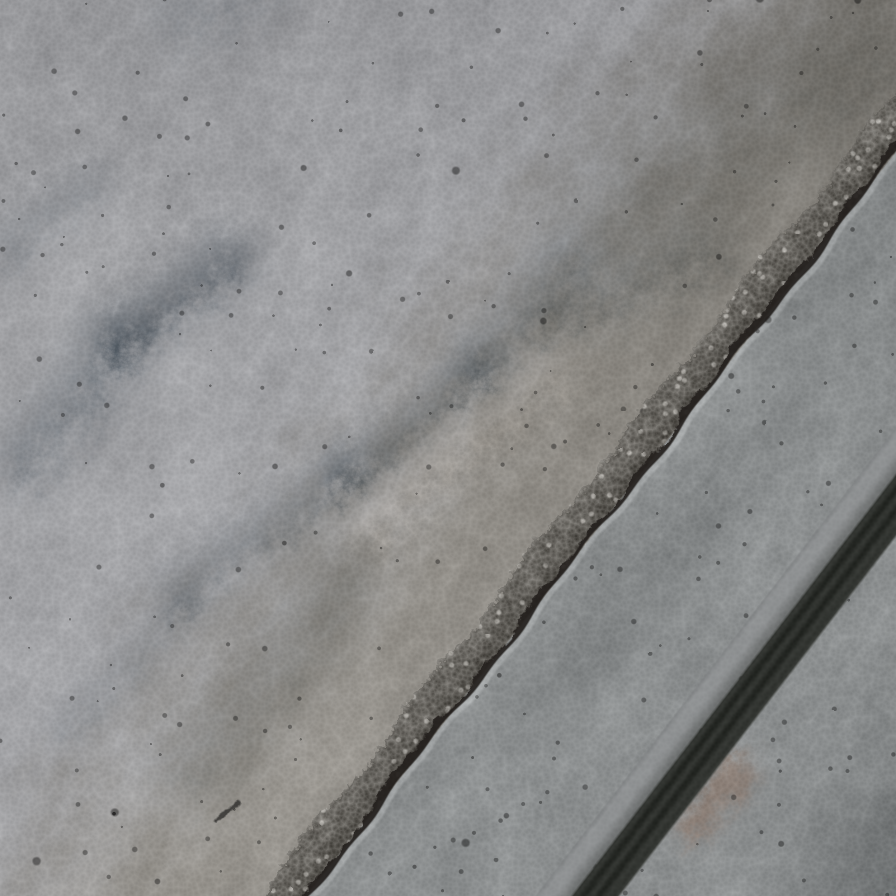
This texture is drawn by a Shadertoy shader. Its source:

```glsl
const vec2 SEAM_ORIGIN = vec2(0.345, 0.004);
const vec2 SEAM_DIR = vec2(0.6209, 0.7839);
const vec2 GROOVE_ORIGIN = vec2(0.638, 0.0);
const vec2 GROOVE_DIR = vec2(0.6097, 0.7926);
const float MORTAR_WIDTH = 0.041;
const float BEVEL_WIDTH = 0.032;
const float GROOVE_WIDTH = 0.042;
const float GRAIN = 0.055;
const float MOTTLE = 0.09;

const vec3 PALE = vec3(0.635, 0.638, 0.650);
const vec3 WARM = vec3(0.555, 0.542, 0.518);
const vec3 SLAB = vec3(0.550, 0.562, 0.565);
const vec3 MORTAR = vec3(0.400, 0.390, 0.370);
const vec3 CRACK = vec3(0.130, 0.115, 0.105);
const vec3 GROOVE = vec3(0.165, 0.175, 0.160);
const vec3 STAIN_TINT = vec3(0.93, 1.0, 1.10);
const vec3 RUST = vec3(0.54, 0.46, 0.41);

vec2 hash2(vec2 c) {
    vec3 q = fract(c.xyx * vec3(0.1031, 0.1030, 0.0973));
    q += dot(q, q.yzx + 33.33);
    return fract((q.xx + q.yz) * q.zy);
}

// Cellular noise: nearest distance and the id of that cell
vec2 cells(vec2 p) {
    vec2 base = floor(p), f = fract(p);
    vec2 best = vec2(9.0, 0.0);
    for (int j = -1; j <= 1; j++)
    for (int i = -1; i <= 1; i++) {
        vec2 o = vec2(i, j);
        vec2 h = hash2(base + o + 71.0);
        float d = length(o + h - f);
        if (d < best.x) best = vec2(d, fract(h.x * 7.3 + h.y * 3.1));
    }
    return best;
}

// Layered cellular noise, centred near zero
float layered(vec2 p) {
    float sum = 0.0, amp = 0.6;
    for (int i = 0; i < 4; i++) {
        sum += amp * (cells(p).x - 0.43);
        p = mat2(0.8, 0.6, -0.6, 0.8) * p * 2.1 + 5.7;
        amp *= 0.62;
    }
    return sum;
}

float segment(vec2 p, vec2 a, vec2 b) {
    vec2 ab = b - a;
    return length(p - a - ab * clamp(dot(p - a, ab) / dot(ab, ab), 0.0, 1.0));
}

float smear(vec2 p, vec2 a, vec2 b, float width) {
    float d = segment(p, a, b) / width;
    return exp(-d * d);
}

float band(float x, float lo, float hi, float soft) {
    return smoothstep(lo - soft, lo + soft, x) * (1.0 - smoothstep(hi - soft, hi + soft, x));
}

// Small dark pits in a random share of the cells
float pits(vec2 p, float scale, float radius, float share) {
    vec2 c = cells(p * scale);
    float r = radius * (0.5 + c.y / share);
    return (1.0 - smoothstep(r * 0.5, r, c.x)) * step(c.y, share);
}

float stains(vec2 p) {
    float s = 0.10 * smear(p, vec2(0.03, 0.49), vec2(0.13, 0.61), 0.040);
    s += 0.13 * smear(p, vec2(0.14, 0.63), vec2(0.25, 0.71), 0.034);
    s += 0.08 * smear(p, vec2(0.20, 0.34), vec2(0.39, 0.475), 0.030);
    s += 0.09 * smear(p, vec2(0.39, 0.475), vec2(0.54, 0.59), 0.028);
    s += 0.08 * smear(p, vec2(0.54, 0.60), vec2(0.64, 0.71), 0.040);
    s += 0.07 * smear(p, vec2(0.64, 0.64), vec2(0.78, 0.72), 0.038);
    s += 0.05 * smear(p, vec2(0.70, 0.78), vec2(0.98, 0.95), 0.090);
    s += 0.06 * smear(p, vec2(0.00, 0.72), vec2(0.10, 0.79), 0.030);
    s += 0.06 * smear(p, vec2(0.21, 0.98), vec2(0.28, 1.02), 0.040);
    s += 0.05 * smear(p, vec2(0.22, 0.15), vec2(0.38, 0.34), 0.050);
    s += 0.05 * smear(p, vec2(0.08, 0.19), vec2(0.20, 0.32), 0.025);
    return s - 0.04 * smear(p, vec2(0.42, 0.42), vec2(0.64, 0.62), 0.035);
}

void mainImage(out vec4 fragColor, in vec2 fragCoord) {
    vec2 p = fragCoord / iResolution.xy;
    float aa = 1.0 / iResolution.y;
    vec2 q = p - SEAM_ORIGIN;
    float along = dot(q, SEAM_DIR);
    float seam = dot(q, vec2(-SEAM_DIR.y, SEAM_DIR.x));
    float groove = dot(p - GROOVE_ORIGIN, vec2(-GROOVE_DIR.y, GROOVE_DIR.x));
    float cloud = layered(vec2(along * 7.0, seam * 13.0));
    float rough = layered(p * 46.0);
    float grain = cells(p * 190.0).x - 0.43;

    // Upper slab: pale plane, warm toward the seam, streaked stains
    float warmth = 1.0 - smoothstep(0.08, 0.38, seam + 0.12 * cloud);
    warmth = max(warmth, 0.6 * smear(p, vec2(0.10, -0.02), vec2(0.22, 0.08), 0.10));
    vec3 col = mix(PALE, WARM, warmth);
    col -= 0.045 * smoothstep(0.6, 1.1, p.y) + 0.025 * smoothstep(0.6, 1.0, p.x);
    col += 0.035 * warmth * (1.0 - smoothstep(0.1, 0.6, p.y));
    vec2 warped = p + 0.035 * vec2(cloud, rough);
    col -= stains(warped) * STAIN_TINT.bgr * (1.0 + 1.3 * rough);

    // Lower slabs
    vec3 lower = SLAB - 0.03 * smoothstep(0.75, 1.0, p.x) * smoothstep(0.3, 0.6, p.y);
    lower -= 0.035 * smear(warped, vec2(0.64, 0.26), vec2(0.78, 0.42), 0.06);
    lower = mix(lower, RUST, 0.65 * smear(warped, vec2(0.775, 0.08), vec2(0.825, 0.14), 0.020));
    lower -= 0.10 * smear(p, vec2(0.95, -0.02), vec2(1.04, 0.10), 0.075);
    col = mix(col, lower, smoothstep(aa, -aa, seam));

    // Surface grain and pits
    col += MOTTLE * cloud + GRAIN * (grain + rough);
    col *= 1.0 - 0.35 * pits(p, 48.0, 0.13, 0.13) - 0.4 * pits(p + 3.0, 17.0, 0.07, 0.12);
    float twig = segment(p, vec2(0.241, 0.084), vec2(0.266, 0.104)) + 0.004 * rough;
    col *= 1.0 - 0.55 * smoothstep(0.004, 0.001, twig);

    // Crumbling mortar with pale pebbles
    float edge = MORTAR_WIDTH + 0.004 * sin(along * 31.0) + 0.014 * rough + 0.006 * grain;
    vec2 pebble = cells(p * 92.0);
    vec3 mortar = MORTAR + 0.20 * rough + 0.18 * grain;
    mortar -= 0.07 * smoothstep(0.026, 0.006, seam);
    mortar += 0.24 * step(0.78, pebble.y) * smoothstep(0.38, 0.12, pebble.x);
    col = mix(col, mortar, 0.92 * band(seam, 0.0, edge, max(aa, 0.0018)));

    // Crack and its pale lip
    float wander = seam + 0.0025 * sin(along * 23.0) + 0.0015 * sin(along * 71.0);
    col += 0.09 * band(wander, -0.009, -0.003, 0.002);
    float gap = 0.0045 + 0.003 * sin(along * 47.0 + 2.0 * sin(along * 19.0)) + 0.010 * rough;
    col = mix(col, CRACK, 0.9 * band(wander, -0.0025, max(gap, 0.001), max(aa, 0.0013)));

    // Bevel falling into the dark ribbed groove
    float slope = clamp(groove / BEVEL_WIDTH, 0.0, 1.0);
    vec3 bevel = mix(vec3(0.43, 0.44, 0.44), vec3(0.56, 0.57, 0.575), smoothstep(0.0, 0.55, slope));
    bevel -= 0.05 * smoothstep(0.8, 1.0, slope) - 0.03 * (rough + grain);
    col = mix(col, bevel, band(groove, 0.0, BEVEL_WIDTH, max(aa, 0.0015)));
    float depth = -groove / GROOVE_WIDTH;
    vec3 ribs = GROOVE + 0.035 * sin(depth * 19.0) + 0.08 * smoothstep(0.7, 1.0, depth) + 0.03 * grain;
    col = mix(col, ribs, band(groove, -GROOVE_WIDTH, 0.0, max(aa, 0.002)));

    fragColor = vec4(clamp(col, 0.0, 1.0), 1.0);
}
```
